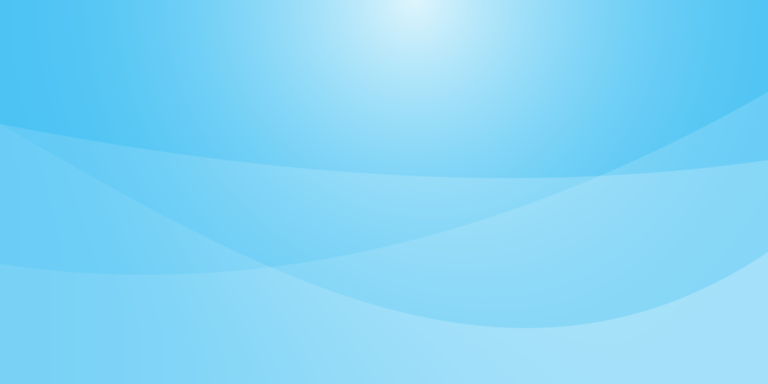
Give the GLSL for this background, as a Shadertoy shader.

```glsl
#define DEEP_BLUE vec3(0.30, 0.765, 0.955)
#define GLOW_COLOR vec3(0.87, 0.96, 0.99)
#define GLOW_CENTER vec2(0.54, 1.0)
#define GLOW_RADIUS 1.15
// Cubic coefficients of each wave's height, lowest power first
#define WAVE_SHALLOW vec4(0.677, -0.3865, 0.2039, 0.0888)
#define WAVE_RISING vec4(0.3125, -0.2969, 0.7969, -0.0521)
#define WAVE_DEEP vec4(0.677, -1.1492, -0.0435, 0.8594)
// Veil opacity at the left and right ends
#define VEIL_SHALLOW vec2(0.12, 0.20)
#define VEIL_RISING vec2(0.09, 0.15)
#define VEIL_DEEP vec2(0.06, 0.25)

// Coverage of the area below a cubic curve, with a smooth edge
float belowWave(vec2 uv, vec4 wave, float aspect) {
    float x = uv.x;
    float height = dot(wave, vec4(1.0, x, x * x, x * x * x));
    float slope = dot(wave.yzw, vec3(1.0, 2.0 * x, 3.0 * x * x)) / aspect;
    float distanceToEdge = (uv.y - height) / sqrt(1.0 + slope * slope);
    float softness = 1.0 / iResolution.y;
    return 1.0 - smoothstep(-softness, softness, distanceToEdge);
}

// Lay a translucent white veil below the wave
vec3 addVeil(vec3 color, vec2 uv, vec4 wave, vec2 opacity, float aspect) {
    float alpha = mix(opacity.x, opacity.y, smoothstep(0.0, 1.0, uv.x * 1.2));
    return mix(color, vec3(1.0), alpha * belowWave(uv, wave, aspect));
}

void mainImage(out vec4 fragColor, in vec2 fragCoord) {
    vec2 uv = fragCoord / iResolution.xy;
    float aspect = iResolution.x / iResolution.y;

    // Radial glow from the top edge
    float radius = length((uv - GLOW_CENTER) * vec2(aspect, 1.0));
    float falloff = max(1.0 - radius / GLOW_RADIUS, 0.0);
    vec3 color = mix(DEEP_BLUE, GLOW_COLOR, falloff * falloff);

    // Overlapping waves
    color = addVeil(color, uv, WAVE_SHALLOW, VEIL_SHALLOW, aspect);
    color = addVeil(color, uv, WAVE_RISING, VEIL_RISING, aspect);
    color = addVeil(color, uv, WAVE_DEEP, VEIL_DEEP, aspect);

    fragColor = vec4(color, 1.0);
}
```
